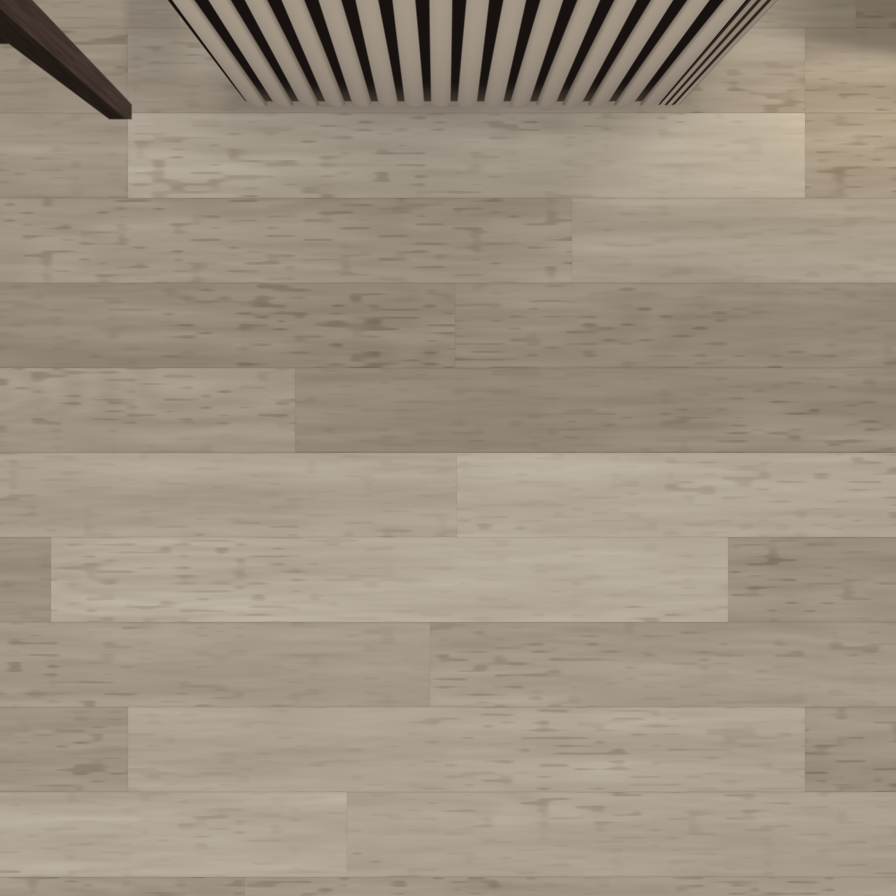
A three.js fragment shader for this texture:

```glsl
// Pale oak plank floor in staggered rows, with a slatted cabinet and a dark table leg at the top.
// Rows come from floor(), each with its own joint and tones; grain is stretched value noise.
// Slats are repeated in a perspective-scaled coordinate; soft shadows are laid over the floor.
varying vec2 vUv;

float hash(vec2 p) {
  return fract(sin(dot(p, vec2(127.1, 311.7))) * 43758.5453);
}

float noise(vec2 p) {
  vec2 i = floor(p), f = fract(p);
  f = f * f * (3.0 - 2.0 * f);
  return mix(mix(hash(i), hash(i + vec2(1.0, 0.0)), f.x),
             mix(hash(i + vec2(0.0, 1.0)), hash(i + vec2(1.0, 1.0)), f.x), f.y);
}

float fbm(vec2 p) {
  float sum = 0.0, amp = 0.5;
  for (int i = 0; i < 4; i++) {
    sum += amp * noise(p);
    p = p * vec2(2.1, 1.9) + 17.3;
    amp *= 0.5;
  }
  return sum;
}

// Value of one row out of twelve
float pick(vec4 a, vec4 b, vec4 c, float row) {
  vec4 v = row < 4.0 ? a : (row < 8.0 ? b : c);
  return dot(v, vec4(equal(vec4(0.0, 1.0, 2.0, 3.0), vec4(mod(row, 4.0)))));
}

// 1 where d is negative, with a soft edge
float fill(float d) {
  return 1.0 - smoothstep(-0.0012, 0.0012, d);
}

vec3 planks(vec2 p) {
  float across = (p.y + 0.0631) / 0.0947;
  float row = floor(across);
  float joint = pick(vec4(0.20, 0.143, 0.143, 0.638), vec4(0.508, 0.329, 0.51, 0.057),
                     vec4(0.48, 0.143, 0.387, 0.273), row);
  float along = (p.x - joint) / 0.755;
  float id = floor(along);
  float leftTone = pick(vec4(0.60, 0.60, 0.62, 0.62), vec4(0.59, 0.62, 0.665, 0.615),
                        vec4(0.64, 0.61, 0.68, 0.63), row);
  float rightTone = pick(vec4(0.61, 0.63, 0.68, 0.64), vec4(0.58, 0.585, 0.695, 0.70),
                         vec4(0.645, 0.675, 0.66, 0.645), row);
  float tone = mix(rightTone, leftTone, mod(id, 2.0));

  // Long streaks, contour figure and short dark pores
  vec2 g = p + 7.0 * vec2(hash(vec2(id, row)), hash(vec2(row, id + 9.0)));
  float patchy = smoothstep(0.3, 0.75, noise(g * vec2(4.0, 16.0)));
  float figure = sin(42.0 * noise(g * vec2(3.2, 13.0)) + 5.0 * noise(g * vec2(14.0, 60.0)));
  float pores = smoothstep(0.6, 0.95, noise(g * vec2(48.0, 230.0)));
  tone += 0.11 * (fbm(g * vec2(3.0, 38.0)) - 0.47);
  tone += 0.06 * (fbm(g * vec2(14.0, 150.0)) - 0.47);
  tone += 0.011 * figure * patchy;
  tone -= pores * mix(0.025, 0.075, patchy);

  // Fine seams
  float rowGap = (0.5 - abs(fract(across) - 0.5)) * 0.0947;
  float endGap = (0.5 - abs(fract(along) - 0.5)) * 0.755;
  tone -= 0.035 * (1.0 - smoothstep(0.0, 0.0022, rowGap));
  tone -= 0.015 * (1.0 - smoothstep(0.0, 0.0018, endGap));
  return mix(vec3(0.49, 0.44, 0.38), vec3(0.70, 0.66, 0.60), (tone - 0.49) / 0.21);
}

vec3 lighting(vec3 col, vec2 p) {
  // Shadow of the cabinet, with its slanting right edge
  float slant = p.x + 0.75 * p.y;
  float shadow = (1.0 - smoothstep(0.76, 0.88, slant)) * smoothstep(0.05, 0.5, p.x);
  col *= 1.0 - 0.09 * shadow * (1.0 - smoothstep(0.15, 0.48, p.y));
  float contact = length(max(abs(p - vec2(0.515, 0.0)) - vec2(0.25, 0.11), 0.0));
  col *= 1.0 - 0.16 * exp(-contact * 45.0);
  // Shadow beside the leg, warm light and a dark corner on the right
  col *= 1.0 - 0.10 * smoothstep(0.13, 0.15, p.x) * (1.0 - smoothstep(0.18, 0.23, p.x))
             * (1.0 - smoothstep(0.06, 0.13, p.y));
  vec2 glow = (p - vec2(1.0, 0.13)) * vec2(4.0, 8.0);
  col *= 1.0 + vec3(0.14, 0.12, 0.07) * exp(-dot(glow, glow));
  float corner = smoothstep(0.0, 0.025, 0.065 - p.y + 0.13 * (p.x - 0.95));
  return col * (1.0 - 0.22 * corner * smoothstep(0.82, 0.94, p.x));
}

vec3 cabinet(vec3 col, vec2 p) {
  float drop = p.y / 0.118;
  float unit = 0.0286 * (1.0 + 0.42 * max(1.0 - drop, -0.1));
  float k = (p.x - 0.492) / unit;
  float f = fract(k + 0.5) - 0.5;
  float side = clamp(k / 5.0, -1.0, 1.0);
  float body = fill((abs(k - 0.85) - 8.35) * unit);
  vec3 gap = mix(vec3(0.09, 0.07, 0.06), vec3(0.25, 0.21, 0.18), smoothstep(0.75, 1.0, drop));
  col = mix(col, gap, body * fill(p.y - 0.113));

  // Slat faces, shaded on the side that turns to the middle
  float face = fill((abs(f - 0.08 * side) - mix(0.31, 0.37, drop)) * unit);
  float turned = smoothstep(0.05, 0.3, -f * side);
  vec3 paint = mix(vec3(0.64, 0.59, 0.53), vec3(0.46, 0.41, 0.36), turned);
  paint *= mix(1.0, 0.84, drop * drop) * (1.0 - 0.5 * f * f);
  col = mix(col, paint, face * body * fill(p.y - 0.119 + 0.03 * f * f));

  // Thin edges of the panel at the right end
  float edge = fill((abs(k - 8.85) - 0.4) * unit) * fill(p.y - 0.117);
  float lines = smoothstep(0.15, 0.65, abs(fract(k * 3.6) - 0.5) * 2.0);
  return mix(col, mix(vec3(0.17, 0.14, 0.12), vec3(0.56, 0.51, 0.45), lines), edge);
}

vec3 tableLeg(vec3 col, vec2 p) {
  float upper = (p.x - 0.036) * 1.05 - p.y;
  float lower = p.y - 0.049 - 0.75 * max(p.x - 0.01, 0.0);
  float shape = max(max(upper * 0.69, lower * 0.8), max(p.x - 0.147, p.y - 0.133));
  float grain = fbm(vec2(p.x + p.y, p.y - 0.9 * p.x) * vec2(25.0, 260.0));
  float under = smoothstep(-0.002, 0.002, p.y - 0.01 - 0.88 * p.x);
  vec3 wood = mix(vec3(0.25, 0.20, 0.17), vec3(0.14, 0.11, 0.09), under);
  return mix(col, wood * (0.75 + 0.5 * grain), fill(shape));
}

void main() {
  vec2 p = vec2(vUv.x, 1.0 - vUv.y);
  vec3 floorColor = lighting(planks(p), p);
  gl_FragColor = vec4(tableLeg(cabinet(floorColor, p), p), 1.0);
}
```
